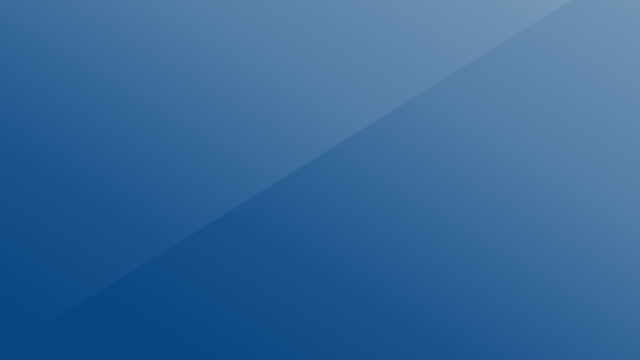
Write a Shadertoy shader that draws this background.

```glsl
// A deep blue to pale steel diagonal gradient, with a lighter pane above a slanted edge.

// Blue ramp from the dark corner (low t) to the pale corner (high t)
vec3 blueRamp(float t) {
    vec3 color = vec3(0.03, 0.275, 0.505);
    color = mix(color, vec3(0.10, 0.32, 0.55), smoothstep(0.25, 0.80, t));
    color = mix(color, vec3(0.19, 0.395, 0.595), clamp((t - 0.75) / 0.32, 0.0, 1.0));
    color = mix(color, vec3(0.33, 0.495, 0.655), clamp((t - 1.07) / 0.43, 0.0, 1.0));
    color = mix(color, vec3(0.43, 0.57, 0.70), clamp((t - 1.50) / 0.50, 0.0, 1.0));
    return mix(color, vec3(0.50, 0.625, 0.74), clamp((t - 2.00) / 0.20, 0.0, 1.0));
}

void mainImage(out vec4 fragColor, in vec2 fragCoord) {
    // Canvas units: height is 1, width is 16/9
    vec2 p = fragCoord / iResolution.xy * vec2(16.0 / 9.0, 1.0);
    float pixel = 1.0 / iResolution.y;

    // Brightness rises toward the upper right
    float slope = dot(p, vec2(0.6, 1.0));

    // Signed distance to the slanted edge, positive above it
    float edge = (p.y - 0.617 * p.x - 0.02) / length(vec2(0.617, 1.0));
    float pane = smoothstep(-pixel, pixel, edge);

    // The upper pane sits further along the same ramp
    vec3 color = mix(blueRamp(slope), blueRamp(slope + 0.18), pane);
    fragColor = vec4(color, 1.0);
}
```
